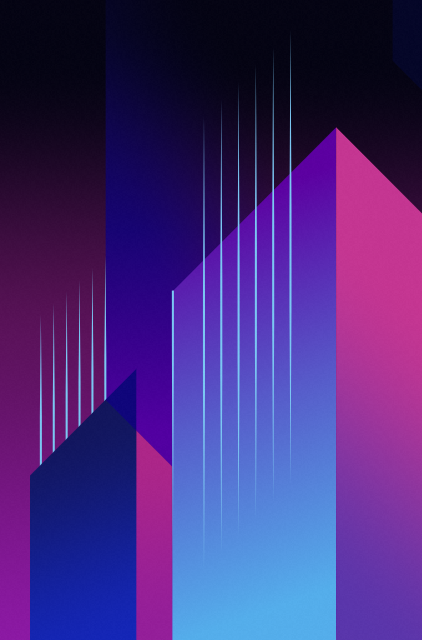
Reproduce this background procedurally as a Shadertoy shader.

```glsl
// Geometric skyline: two folded towers with 45 degree roofs before a dusk sky,
// a translucent slab behind them, and fans of tapered light needles.
// Flat shapes are half-plane intersections, layered back to front.

const float WIDTH = 0.661;              // canvas width when its height is 1

// Layout, in canvas heights
const float SLAB_LEFT = 0.1655;
const float SLAB_FOOT = 0.375;          // slab height at its left edge
const float TALL_LEFT = 0.2700;
const vec2 TALL_PEAK = vec2(0.5265, 0.8010);
const float SMALL_LEFT = 0.0470;
const vec2 SMALL_PEAK = vec2(0.2135, 0.4235);
const float SMALL_SIDE_TOP = 0.3270;
const int NEEDLES = 6;
const float NEEDLE_HALF = 0.0016;
const float GRAIN = 0.012;

// Palette
const vec3 SKY_TOP = vec3(0.018, 0.015, 0.075);
const vec3 SKY_MID = vec3(0.34, 0.07, 0.33);
const vec3 SKY_LOW = vec3(0.56, 0.10, 0.66);
const vec3 SLAB_TOP = vec3(0.03, 0.025, 0.20);
const vec3 SLAB_MID = vec3(0.09, 0.015, 0.45);
const vec3 SLAB_LOW = vec3(0.32, 0.00, 0.63);
const vec3 CORNER_NAVY = vec3(0.02, 0.03, 0.20);
const vec3 FRONT_VIOLET = vec3(0.36, 0.00, 0.63);
const vec3 FRONT_BLUE = vec3(0.34, 0.36, 0.79);
const vec3 FRONT_CYAN = vec3(0.33, 0.68, 0.92);
const vec3 SIDE_PINK = vec3(0.77, 0.21, 0.57);
const vec3 SIDE_VIOLET = vec3(0.35, 0.21, 0.67);
const vec3 SMALL_NAVY = vec3(0.07, 0.085, 0.36);
const vec3 SMALL_BLUE = vec3(0.08, 0.15, 0.72);
const vec3 OVERLAP_BLUE = vec3(0.06, 0.02, 0.48);
const vec3 SMALL_PINK = vec3(0.68, 0.15, 0.53);
const vec3 SMALL_MAGENTA = vec3(0.58, 0.12, 0.60);
const vec3 LIGHT = vec3(0.48, 0.78, 0.95);

float hash(vec2 p) {
    return fract(sin(dot(p, vec2(12.9898, 78.233))) * 43758.5453);
}

// Antialiased coverage of the half-plane where d is positive
float inside(float d) {
    return clamp(d * iResolution.y + 0.5, 0.0, 1.0);
}

// Positive below a 45 degree line through a point; rise is +1 or -1
float below(vec2 p, vec2 a, float rise) {
    return (a.y - p.y + rise * (p.x - a.x)) * 0.7071;
}

vec3 ramp(vec3 a, vec3 b, vec3 c, float t) {
    return mix(mix(a, b, clamp(t * 2.0, 0.0, 1.0)), c, clamp(t * 2.0 - 1.0, 0.0, 1.0));
}

// Exact pixel coverage of a vertical strip
float strip(float d, float halfWidth) {
    float px = 1.0 / iResolution.y;
    float overlap = min(d + 0.5 * px, halfWidth) - max(d - 0.5 * px, -halfWidth);
    return clamp(overlap / px, 0.0, 1.0);
}

// Evenly stepped needles, tapering towards both ends
float needles(vec2 p, vec2 start, vec2 advance, float len, float taper) {
    float cover = 0.0;
    for (int i = 0; i < NEEDLES; i++) {
        vec2 q = p - start - advance * float(i);
        float ends = min(q.y, len - q.y) / taper;
        cover = max(cover, strip(q.x, NEEDLE_HALF * clamp(ends, 0.0, 1.0)));
    }
    return cover;
}

void mainImage(out vec4 fragColor, in vec2 fragCoord) {
    vec2 p = fragCoord / iResolution.xy * vec2(WIDTH, 1.0);

    // Dusk sky and a faint chamfered panel in the corner
    vec3 sky = mix(SKY_LOW, SKY_MID, smoothstep(-0.1, 0.6, p.y));
    sky = mix(sky, SKY_TOP, smoothstep(0.46, 0.91, p.y));
    vec3 col = sky;
    float panel = inside(p.x - 0.615) * inside(-below(p, vec2(0.615, 0.905), -1.0));
    col = mix(col, CORNER_NAVY, 0.65 * panel);

    // Slab, dissolving to the upper right
    vec3 slab = ramp(SLAB_LOW, SLAB_MID, SLAB_TOP, (p.y - 0.33) / 0.62);
    float fade = smoothstep(0.10, 0.42, p.x - SLAB_LEFT + 0.5 * (p.y - 0.5));
    float slabMask = inside(p.x - SLAB_LEFT)
        * inside(-below(p, vec2(SLAB_LEFT, SLAB_FOOT), -1.0));
    col = mix(col, slab, slabMask * (1.0 - fade));

    // Tall tower: glowing front and pink side
    float front = inside(p.x - TALL_LEFT) * inside(TALL_PEAK.x - p.x)
        * inside(below(p, TALL_PEAK, 1.0));
    float glow = (0.70 - p.y + 0.35 * (p.x - 0.40)) / 0.66;
    col = mix(col, ramp(FRONT_VIOLET, FRONT_BLUE, FRONT_CYAN, glow), front);
    float side = inside(p.x - TALL_PEAK.x) * inside(below(p, TALL_PEAK, -1.0));
    float warm = smoothstep(0.02, 0.62, p.y + 0.8 * (p.x - 0.55));
    col = mix(col, mix(SIDE_VIOLET, SIDE_PINK, warm), side);

    // Needles, and the lit edge of the tall tower
    float light = needles(p, vec2(0.3195, 0.107), vec2(0.0271, 0.0271), 0.711, 0.28);
    light = max(light, needles(p, vec2(0.0640, 0.1), vec2(0.0202, 0.0184), 0.408, 0.16));
    float edgeWidth = NEEDLE_HALF * smoothstep(0.10, 0.50, p.y);
    light = max(light, strip(p.x - TALL_LEFT - 0.0008, edgeWidth) * inside(0.546 - p.y));
    col = mix(col, LIGHT, light);

    // Small tower: pink side, then navy front tinted where it crosses the slab
    float smallSide = inside(p.x - SMALL_PEAK.x) * inside(TALL_LEFT - 0.0008 - p.x)
        * inside(below(p, vec2(SMALL_PEAK.x, SMALL_SIDE_TOP), -1.0));
    col = mix(col, mix(SMALL_MAGENTA, SMALL_PINK, smoothstep(0.0, 0.33, p.y)), smallSide);
    float smallFront = inside(p.x - SMALL_LEFT) * inside(SMALL_PEAK.x - p.x)
        * inside(below(p, SMALL_PEAK, 1.0));
    float depth = smoothstep(0.36, -0.04, p.y - 0.3 * (p.x - 0.13));
    vec3 navy = mix(SMALL_NAVY, SMALL_BLUE, depth);
    col = mix(col, mix(navy, OVERLAP_BLUE, slabMask), smallFront);

    // Fine print grain
    col += GRAIN * (hash(floor(p * 512.0)) - 0.5);
    fragColor = vec4(clamp(col, 0.0, 1.0), 1.0);
}
```
